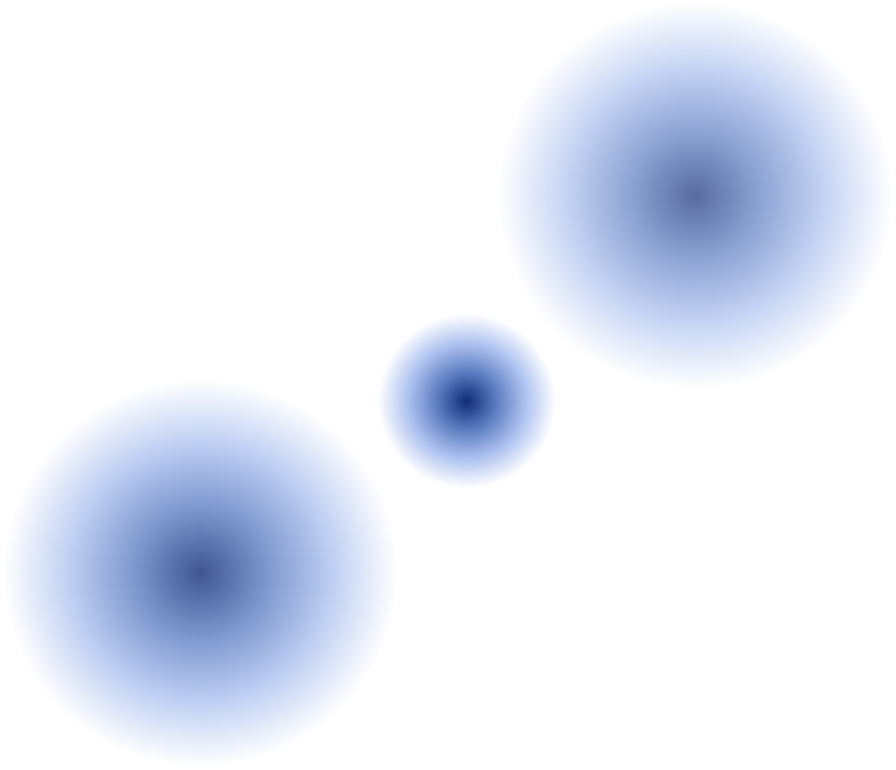
A Shadertoy shader for this background:

```glsl
// Glow layout: centres and radii as fractions of the canvas
const vec2 UPPER_CENTER = vec2(0.776, 0.746);
const vec2 LOWER_CENTER = vec2(0.224, 0.256);
const vec2 SMALL_CENTER = vec2(0.521, 0.479);
const vec2 LARGE_RADIUS = vec2(0.2200, 0.2515);
const vec2 SMALL_RADIUS = vec2(0.0995, 0.1135);

const float UPPER_OPACITY = 0.70;
const float LOWER_OPACITY = 0.80;
const float SMALL_OPACITY = 1.00;

// Radial colour ramp, from core to rim
const vec3 CORE_NAVY = vec3(0.06, 0.17, 0.465);
const vec3 INNER_BLUE = vec3(0.36, 0.485, 0.755);
const vec3 OUTER_BLUE = vec3(0.68, 0.76, 0.94);
const vec3 PAPER = vec3(1.0);
const float INNER_STOP = 0.33;
const float OUTER_STOP = 0.66;

// Piecewise linear ramp over the normalized radius
vec3 glowRamp(float r) {
    vec3 color = mix(CORE_NAVY, INNER_BLUE, clamp(r / INNER_STOP, 0.0, 1.0));
    color = mix(color, OUTER_BLUE, clamp((r - INNER_STOP) / (OUTER_STOP - INNER_STOP), 0.0, 1.0));
    return mix(color, PAPER, clamp((r - OUTER_STOP) / (1.0 - OUTER_STOP), 0.0, 1.0));
}

// Multiplies one soft elliptical glow onto the background
vec3 addGlow(vec3 base, vec2 uv, vec2 center, vec2 radius, float opacity) {
    float r = length((uv - center) / radius);
    return base * mix(PAPER, glowRamp(r), opacity);
}

void mainImage(out vec4 fragColor, in vec2 fragCoord) {
    vec2 uv = fragCoord / iResolution.xy;

    vec3 color = PAPER;
    color = addGlow(color, uv, UPPER_CENTER, LARGE_RADIUS, UPPER_OPACITY);
    color = addGlow(color, uv, LOWER_CENTER, LARGE_RADIUS, LOWER_OPACITY);
    color = addGlow(color, uv, SMALL_CENTER, SMALL_RADIUS, SMALL_OPACITY);

    fragColor = vec4(color, 1.0);
}
```
